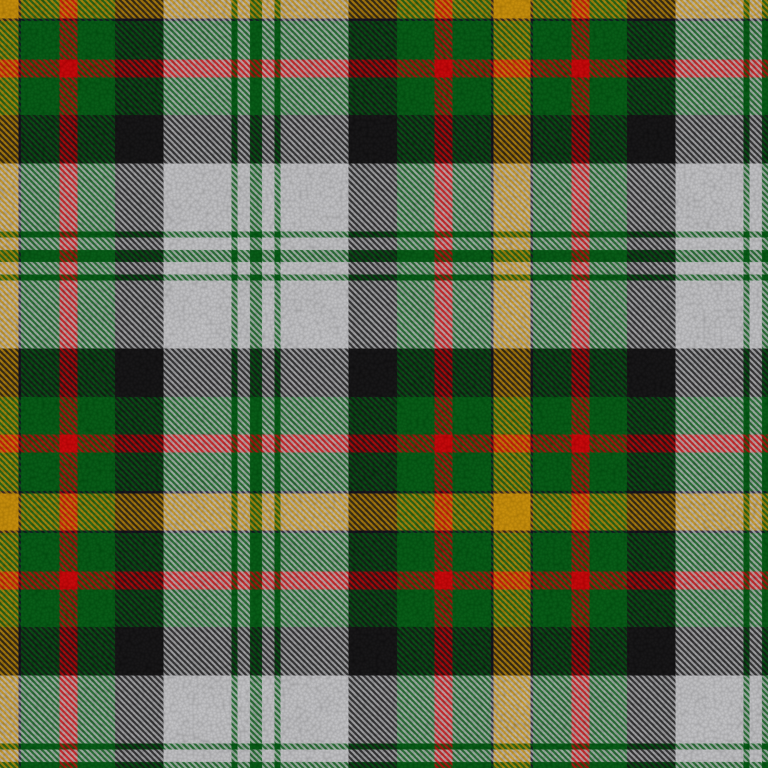
Reproduce this pattern procedurally as a Shadertoy shader.

```glsl
#define REPEATS 1.5
#define TWILL_LINES 128.0
#define TWILL_CONTRAST 0.62
#define GRAIN_CELLS 230.0
#define GRAIN_DEPTH 0.13
#define MOTTLE_DEPTH 0.012
#define WHITE vec3(0.705, 0.705, 0.715)
#define GREEN vec3(0.022, 0.335, 0.080)
#define RED vec3(0.735, 0.025, 0.035)
#define YELLOW vec3(0.730, 0.520, 0.040)
#define BLACK vec3(0.078, 0.075, 0.080)
#define NAVY vec3(0.075, 0.060, 0.140)

// Soft mask of a stripe between two distances from the sett centre
float stripe(float d, float from, float to, float aa) {
    return smoothstep(from - aa, from + aa, d) - smoothstep(to - aa, to + aa, d);
}

// Yarn colour along one axis; the sett mirrors about yellow and green pivots.
// Stripe distances are in 512ths of a full sett.
vec3 yarnColor(float position, float pixel) {
    float d = abs(fract(position * REPEATS + 0.5) - 0.5) * 512.0;
    float aa = 0.75 * pixel * REPEATS * 512.0;
    vec3 color = mix(YELLOW, NAVY, smoothstep(18.5 - aa, 18.5 + aa, d));
    color = mix(color, GREEN, smoothstep(21.0 - aa, 21.0 + aa, d));
    color = mix(color, RED, stripe(d, 59.5, 77.5, aa));
    color = mix(color, BLACK, smoothstep(115.0 - aa, 115.0 + aa, d));
    color = mix(color, WHITE, smoothstep(163.5 - aa, 163.5 + aa, d));
    color = mix(color, GREEN, stripe(d, 231.5, 237.5, aa));
    return mix(color, GREEN, smoothstep(250.0 - aa, 250.0 + aa, d));
}

vec2 hash2(vec2 cell) {
    vec3 p = fract(cell.xyx * vec3(0.1031, 0.1030, 0.0973));
    p += dot(p, p.yzx + 33.33);
    return fract((p.xx + p.yz) * p.zy);
}

// Distance to the nearest scattered fibre tuft
float cellular(vec2 p) {
    vec2 cell = floor(p);
    float nearest = 2.0;
    for (int j = -1; j <= 1; j++)
        for (int i = -1; i <= 1; i++) {
            vec2 c = cell + vec2(i, j);
            nearest = min(nearest, distance(p, c + hash2(c)));
        }
    return nearest;
}

// Broad unevenness of the cloth from layered sines
float mottle(vec2 p) {
    float sum = 0.0;
    for (int i = 0; i < 4; i++) {
        p = mat2(0.8, 0.6, -0.6, 0.8) * p * 1.7 + 1.3;
        sum += sin(p.x + 1.5 * sin(p.y)) * 0.4;
    }
    return sum;
}

void mainImage(out vec4 fragColor, in vec2 fragCoord) {
    float pixel = 1.0 / iResolution.y;
    vec2 uv = fragCoord * pixel;

    // Warp runs vertically, weft horizontally from the top edge
    vec3 warp = yarnColor(uv.x, pixel);
    vec3 weft = yarnColor(1.0 - uv.y, pixel);

    // Even diagonal twill; the covered yarn still shows through a little
    float ridge = abs(fract((uv.x + uv.y) * TWILL_LINES) - 0.5);
    float aa = 0.08 + 0.5 * TWILL_LINES * pixel;
    float warpOnTop = smoothstep(0.25 - aa, 0.25 + aa, ridge);
    vec3 color = mix(weft, warp, 0.5 + TWILL_CONTRAST * (warpOnTop - 0.5));

    // Woolly grain, visible on dark yarn too, and gentle mottling
    float grain = 0.45 - cellular(uv * GRAIN_CELLS);
    color *= 1.0 + GRAIN_DEPTH * grain + MOTTLE_DEPTH * mottle(uv * 22.0);
    color += 0.2 * GRAIN_DEPTH * grain;

    fragColor = vec4(color, 1.0);
}
```
